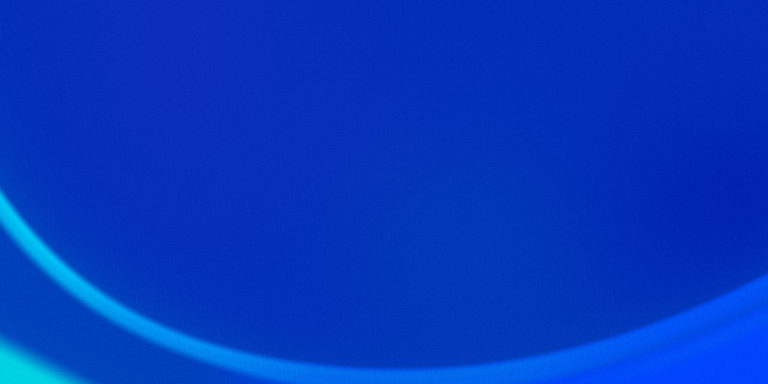
Reproduce this background procedurally as a WebGL 1 fragment shader.

```glsl
precision highp float;
// Deep blue backdrop with a glowing cyan-to-blue ribbon sweeping along the bottom.

uniform vec2 u_resolution;

// Colours
const vec3 BASE = vec3(0.010, 0.178, 0.725);
const vec3 VIOLET = vec3(0.055, 0.185, 0.735);
const vec3 AZURE = vec3(0.005, 0.225, 0.720);
const vec3 SHADE = vec3(0.000, 0.120, 0.690);
const vec3 HAZE = vec3(0.000, 0.300, 0.740);
const vec3 UNDER = vec3(0.000, 0.250, 0.730);
const vec3 ROYAL = vec3(0.000, 0.265, 0.985);
const vec3 CYAN = vec3(0.000, 0.770, 0.960);
const vec3 SKY = vec3(0.010, 0.580, 0.960);
const vec3 COBALT = vec3(0.010, 0.420, 0.920);
const vec3 TEAL = vec3(0.000, 0.820, 0.890);

// Ribbon shape, in units of canvas height
const vec2 LOWEST = vec2(1.04, 0.036);
const float BEND = 0.27;
const float LEFT_LIFT = 0.145;
const float RIBBON_WIDTH = 0.046;
const float EDGE_SOFTNESS = 0.012;

// Film grain
const float GRAIN_CELLS = 384.0;
const float GRAIN_AMOUNT = 0.018;

float hash(vec2 p) {
  return fract(sin(dot(p, vec2(127.1, 311.7))) * 43758.5453);
}

// Soft elliptical spot of light
float glow(vec2 p, vec2 center, vec2 radius) {
  vec2 q = (p - center) / radius;
  return exp(-dot(q, q));
}

// Bell-shaped line profile
float streak(float d, float center, float width) {
  float q = (d - center) / width;
  return exp(-q * q);
}

// Approximate signed distance to the ribbon's upper edge, positive above
float ribbonDistance(vec2 p) {
  float t = p.x - LOWEST.x;
  float left = max(-t, 0.0);
  float left4 = left * left * left * left;
  float height = LOWEST.y + BEND * t * t + LEFT_LIFT * left4 * left;
  float slope = 2.0 * BEND * t - 5.0 * LEFT_LIFT * left4;
  return (p.y - height) / sqrt(1.0 + slope * slope);
}

vec3 backdrop(vec2 p) {
  vec3 color = BASE;
  color = mix(color, VIOLET, 0.8 * glow(p, vec2(0.48, 0.90), vec2(0.28, 0.45)));
  color = mix(color, VIOLET, 0.5 * glow(p, vec2(0.95, 0.58), vec2(0.25, 0.22)));
  color = mix(color, AZURE, glow(p, vec2(1.25, 0.34), vec2(0.38, 0.32)));
  color = mix(color, SHADE, 0.75 * glow(p, vec2(1.95, 0.46), vec2(0.38, 0.28)));
  return color;
}

void main() {
  vec2 p = gl_FragCoord.xy / u_resolution.y;
  float d = ribbonDistance(p);
  float below = smoothstep(EDGE_SOFTNESS, -EDGE_SOFTNESS, d);
  float rightward = smoothstep(0.45, 1.0, p.x);
  float farRight = smoothstep(1.15, 1.9, p.x);

  // Haze above the ribbon, strongest on the left
  vec3 color = backdrop(p);
  float haze = exp(-max(d, 0.0) / 0.075) * mix(0.75, 0.35, smoothstep(0.2, 1.0, p.x));
  color = mix(color, HAZE, haze);

  // Body below the ribbon
  color = mix(color, mix(UNDER, ROYAL, rightward), below);

  // Ribbon, widening and dimming toward the right
  vec3 ribbon = mix(CYAN, SKY, smoothstep(0.05, 0.45, p.x));
  ribbon = mix(ribbon, COBALT, smoothstep(0.40, 0.95, p.x));
  ribbon = mix(ribbon, ROYAL, 0.65 * farRight);
  float width = RIBBON_WIDTH * (1.0 + 0.35 * rightward);
  float lower = smoothstep(-width - 0.016, -width + 0.014, d);
  float sheen = 0.85 + 0.15 * streak(d, -0.012, 0.014);
  color = mix(color, ribbon, below * lower * sheen);

  // Folds in the right-hand body
  color = mix(color, COBALT, 0.30 * farRight * streak(d, -0.095, 0.022));
  color = mix(color, UNDER, 0.30 * farRight * streak(d, -0.058, 0.018));

  // Teal light in the lower left corner
  float corner = 0.125 - 0.53 * p.x - p.y;
  color = mix(color, HAZE, 0.5 * smoothstep(-0.12, 0.02, corner) * below * (1.0 - rightward));
  color = mix(color, TEAL, smoothstep(-0.025, 0.055, corner));

  // Fine grain
  color += GRAIN_AMOUNT * (hash(floor(p * GRAIN_CELLS)) - 0.5);
  gl_FragColor = vec4(clamp(color, 0.0, 1.0), 1.0);
}
```
